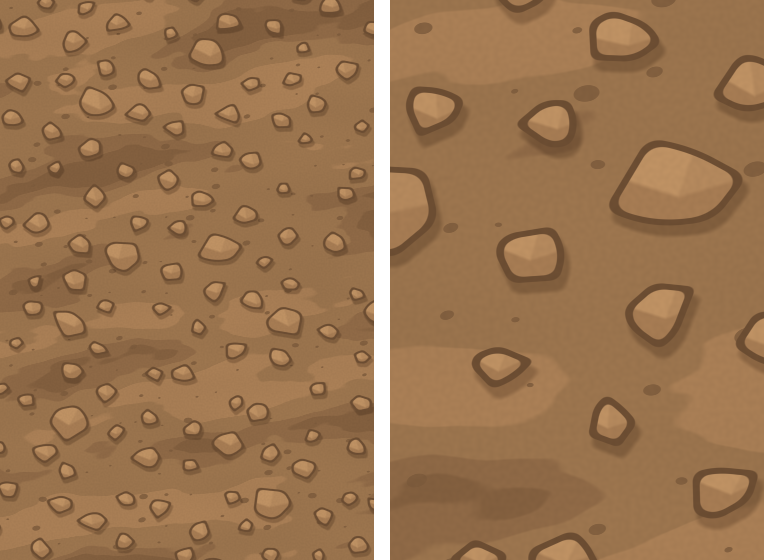
Left: the whole. Right: its middle third, enlarged.
Reproduce this texture procedurally as a Shadertoy shader.

```glsl
// Cartoon dirt ground: wavy earth strata scattered with outlined, faceted pebbles.
const float TAU = 6.2831853;
const float CELL = 0.117;
const vec3 SOIL = vec3(0.60, 0.45, 0.30);
const vec3 SOIL_LIGHT = vec3(0.655, 0.49, 0.33);
const vec3 SOIL_DARK = vec3(0.55, 0.405, 0.27);
const vec3 SOIL_DEEP = vec3(0.505, 0.368, 0.242);
const vec3 OUTLINE = vec3(0.42, 0.30, 0.195);
const vec3 FACE_TOP = vec3(0.74, 0.565, 0.385);
const vec3 FACE_SIDE = vec3(0.70, 0.53, 0.36);
const vec3 FACE_FRONT = vec3(0.645, 0.48, 0.322);

vec3 hash3(vec2 cell, float seed) {
    vec3 v = fract(vec3(cell, seed) * vec3(0.1031, 0.1030, 0.0973));
    v += dot(v, v.yxz + 33.33);
    return fract((v.xxy + v.yxx) * v.zyx);
}

mat2 rotation(float angle) {
    float c = cos(angle), s = sin(angle);
    return mat2(c, s, -s, c);
}

float cornerSlope(vec2 corner, vec2 offset) {
    float angle = TAU * hash3(corner, 7.0).x;
    return dot(vec2(cos(angle), sin(angle)), offset);
}

float gradientNoise(vec2 p) {
    vec2 i = floor(p), f = p - i, e = vec2(1.0, 0.0);
    vec2 w = f * f * f * (f * (f * 6.0 - 15.0) + 10.0);
    return mix(mix(cornerSlope(i, f), cornerSlope(i + e, f - e), w.x),
               mix(cornerSlope(i + e.yx, f - e.yx), cornerSlope(i + e.xx, f - e.xx), w.x), w.y);
}

float fbm(vec2 p, float gain) {
    float sum = 0.0, amplitude = 1.0;
    for (int i = 0; i < 4; i++) {
        sum += amplitude * gradientNoise(p);
        p = p * 2.03 + 17.3;
        amplitude *= gain;
    }
    return sum;
}

float smoothMax(float a, float b, float k) {
    float h = max(k - abs(a - b), 0.0) / k;
    return max(a, b) + h * h * k * 0.25;
}

float coverage(float d, float blur) {
    return 1.0 - smoothstep(-blur, blur, d);
}

// Flat-toned layers of earth rising gently to the right
vec3 strata(vec2 p, float edge) {
    vec2 q = vec2(p.x, p.y - 0.16 * p.x);
    float n = fbm(q * vec2(2.3, 6.5) + 40.0, 0.42);
    n += 0.2 * sin(TAU * (q.y * 3.7 + 0.25 * gradientNoise(p * 2.0)));
    vec3 color = mix(SOIL, SOIL_LIGHT, smoothstep(-edge, edge, n - 0.25));
    color = mix(color, SOIL_DARK, smoothstep(-edge, edge, -n - 0.25));
    color = mix(color, SOIL_DEEP, smoothstep(-edge, edge, -n - 0.46));
    return color * (1.0 + 0.035 * gradientNoise(p * vec2(3.0, 9.0)));
}

// Small dark flecks, some cells left empty
float flecks(vec2 p, float cellSize, float blur) {
    vec2 cell = floor(p / cellSize);
    vec3 h = hash3(cell, 3.0), g = hash3(cell, 11.0);
    vec2 q = rotation(-0.3 * g.y) * (p - (cell + 0.25 + 0.5 * h.xy) * cellSize);
    float d = length(q * vec2(1.0, 1.6)) - mix(0.003, 0.012, g.x * g.x);
    return coverage(d, blur) * step(h.z, 0.5);
}

// Rounded irregular hexagon, wider than tall
float pebbleDistance(vec2 p, float radius, vec2 id) {
    p.y *= 1.2;
    float d = -radius, turn = TAU * hash3(id, 5.0).x;
    for (int i = 0; i < 6; i++) {
        vec3 h = hash3(id, 20.0 + float(i) * 3.0);
        float angle = turn + (float(i) + 0.75 * (h.x - 0.5)) * TAU / 6.0;
        float side = dot(p, vec2(cos(angle), sin(angle))) - radius * mix(0.76, 1.06, h.y);
        d = smoothMax(d, side, 0.3 * radius);
    }
    return d;
}

// Three facets meeting at a ridge point; q is in pebble radii
vec3 pebbleFacets(vec2 q, vec3 h, float blur) {
    q -= vec2(0.5, 0.25) * (h.xy - 0.5) + vec2(0.1, -0.22);
    float front = q.y - mix(0.25, 0.6, h.z) * abs(q.x) - 0.15 * (h.x - 0.5) * q.x;
    float side = q.x - (h.y - 0.3) * q.y;
    vec3 color = mix(FACE_TOP, FACE_SIDE, smoothstep(-blur, blur, side));
    return mix(color, FACE_FRONT, coverage(front, blur));
}

void mainImage(out vec4 fragColor, in vec2 fragCoord) {
    vec2 p = fragCoord / iResolution.x;
    float blur = 0.8 / iResolution.x, shadow = 0.0;
    vec3 color = mix(strata(p, 0.018), SOIL_DEEP * 0.95, 0.8 * flecks(p, 0.068, blur));
    // Pebbles on a turned, row-shifted grid
    mat2 turn = rotation(0.38);
    vec2 grid = turn * p / CELL + 30.0;
    vec4 pebbles = vec4(0.0);
    for (int k = 0; k < 9; k++) {
        float row = floor(grid.y) + float(k / 3 - 1);
        float shift = hash3(vec2(row, 2.0), 1.0).x;
        vec2 id = vec2(floor(grid.x - shift) + float(k % 3 - 1), row);
        vec3 h = hash3(id, 0.5);
        float radius = 0.020 + 0.016 * h.z + 0.016 * smoothstep(0.86, 0.97, h.z);
        float room = max(0.5 - 1.05 * radius / CELL, 0.0);
        vec2 center = id + vec2(shift + 0.5, 0.5) + (2.0 * h.xy - 1.0) * room;
        vec2 q = (grid - center) * CELL * turn;
        float d = pebbleDistance(q, radius, id);
        float shadowDistance = pebbleDistance(q - vec2(0.004, -0.009), radius, id);
        shadow = max(shadow, coverage(shadowDistance - 0.001, 0.003));
        vec3 face = pebbleFacets(q / radius, hash3(id, 9.0), 0.04 + blur / radius);
        face = mix(face, OUTLINE, smoothstep(-blur, blur, d + 0.0062));
        pebbles = mix(pebbles, vec4(face, 1.0), coverage(d, blur));
    }
    color *= mix(vec3(1.0), vec3(0.83, 0.81, 0.79), shadow);
    color = color * (1.0 - pebbles.a) + pebbles.rgb;
    fragColor = vec4(color * (1.0 + 0.03 * gradientNoise(p * 190.0)), 1.0);
}
```
